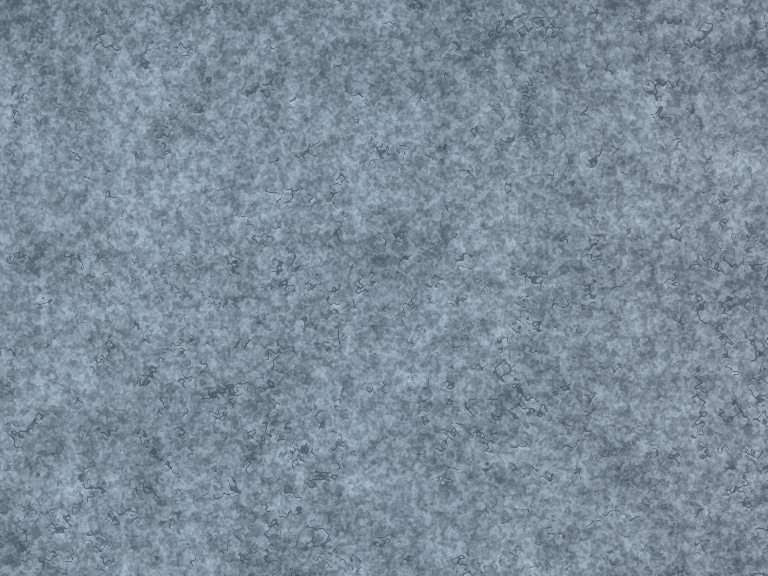
A WebGL 2 fragment shader for this texture:

```glsl
#version 300 es
precision highp float;

uniform vec2 u_resolution;
out vec4 fragColor;

const vec3 SLATE = vec3(0.39, 0.45, 0.50);
const vec3 PALE = vec3(0.61, 0.68, 0.74);
const vec3 CRACK = vec3(0.24, 0.29, 0.34);

// Unit gradient from an integer lattice hash
vec2 latticeGradient(ivec2 cell, uint seed) {
    uint h = uint(cell.x) * 1597u ^ uint(cell.y) * 51749u ^ seed * 7919u;
    h = h * 747796u + 28913u;
    h = (h ^ (h >> 15)) * 277803u;
    h = (h ^ (h >> 13)) * 91193u;
    h ^= h >> 16;
    float angle = float(h & 65535u) * 6.28319 / 65536.0;
    return vec2(cos(angle), sin(angle));
}

float gradientNoise(vec2 p, uint seed) {
    ivec2 cell = ivec2(floor(p));
    vec2 f = fract(p);
    vec2 w = f * f * f * (f * (f * 6.0 - 15.0) + 10.0);
    float a = dot(latticeGradient(cell, seed), f);
    float b = dot(latticeGradient(cell + ivec2(1, 0), seed), f - vec2(1, 0));
    float c = dot(latticeGradient(cell + ivec2(0, 1), seed), f - vec2(0, 1));
    float d = dot(latticeGradient(cell + ivec2(1, 1), seed), f - vec2(1, 1));
    return mix(mix(a, b, w.x), mix(c, d, w.x), w.y);
}

vec2 warp(vec2 p, float frequency, float amount, uint seed) {
    vec2 q = p * frequency;
    return p + amount * vec2(gradientNoise(q, seed), gradientNoise(q, seed + 1u));
}

// Cloudy patches, each octave finer than the last
float mottle(vec2 p) {
    float sum = 0.0;
    float frequency = 4.5;
    float weight = 0.28;
    for (uint i = 0u; i < 4u; i++) {
        sum += weight * gradientNoise(p * frequency + 7.3, 10u + i);
        frequency *= 2.1;
        weight *= 1.14;
    }
    return sum;
}

// Small ragged flakes with fairly crisp rims
float flakes(vec2 p, float frequency, float softness, uint seed) {
    vec2 q = warp(p, frequency * 1.3, 0.9 / frequency, seed);
    float n = gradientNoise(q * frequency, seed + 2u);
    return smoothstep(-softness, softness, n) - 0.5;
}

// Thin broken lines along the zero contour of a warped noise
float cracks(vec2 p, float frequency, float width, float threshold, uint seed) {
    vec2 q = warp(p, frequency * 2.6, 0.55 / frequency, seed);
    float n = abs(gradientNoise(q * frequency * vec2(0.85, 1.2), seed + 2u));
    float line = 1.0 - smoothstep(width * 0.25, width, n);
    float cluster = gradientNoise(p * 5.0, seed + 3u) * 0.5;
    float piece = gradientNoise(p * frequency * 0.9 + 3.7, seed + 4u) + cluster;
    return line * smoothstep(threshold, threshold + 0.12, piece);
}

// Slow falloff of light from the left towards the upper right
float lighting(vec2 uv) {
    float side = 0.09 * (0.5 - uv.x);
    float top = -0.16 * smoothstep(0.7, 1.1, uv.y);
    float corner = -0.12 * smoothstep(0.5, 1.0, length((uv - 0.5) * vec2(1.2, 1.1)));
    return side + top + corner;
}

void main() {
    vec2 uv = gl_FragCoord.xy / u_resolution;
    vec2 p = gl_FragCoord.xy / u_resolution.y;

    // Tone runs from slate at 0 to pale at 1
    float tone = 0.485 + lighting(uv) + mottle(p);
    tone += 0.36 * flakes(p, 72.0, 0.16, 30u);
    tone += 0.26 * flakes(p, 115.0, 0.20, 40u);
    tone += 0.30 * gradientNoise(p * 170.0, 50u);
    vec3 color = mix(SLATE, PALE, clamp(tone, -0.3, 1.25));

    // Cracks with a faint lit lip below each one
    float lowArea = 0.08 * smoothstep(0.6, 0.1, uv.y);
    float threshold = 0.20 - lowArea;
    float fissure = cracks(p, 30.0, 0.085, threshold, 60u);
    float hairline = cracks(p, 46.0, 0.10, threshold + 0.06, 70u);
    float lip = cracks(p + vec2(0.0, 0.0035), 30.0, 0.085, threshold, 60u);
    color += 0.035 * lip * (1.0 - fissure);
    color = mix(color, CRACK, max(0.60 * fissure, 0.42 * hairline));

    // Slightly greyer towards the right edge
    color += vec3(0.008, 0.0, -0.012) * smoothstep(0.5, 1.0, uv.x);
    fragColor = vec4(clamp(color, 0.0, 1.0), 1.0);
}
```
